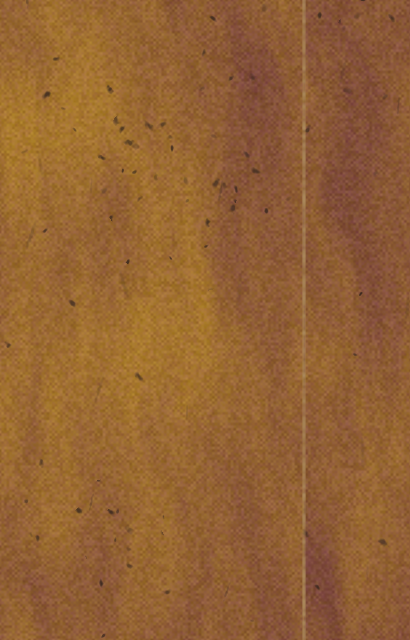
A WebGL 1 fragment shader for this texture:

```glsl
precision highp float;
// Aged honey-brown wooden boards with a pale seam, dark flecks and a fine dotted print.

#define SEAM_X 0.475
#define SEAM_HALF_WIDTH 0.0026
#define BASE_TONE 0.32
#define CLOUD_CONTRAST 1.00
#define STREAK_CONTRAST 0.62
#define GLOW_STRENGTH 0.46
#define DOT_FREQUENCY 120.0
#define DOT_CONTRAST 0.10
#define GRAIN_CONTRAST 0.085
#define FLECK_CELL 0.026
#define SCRATCH_CELL 0.075

uniform vec2 u_resolution;

const vec3 RUSSET = vec3(0.505, 0.305, 0.222);
const vec3 HONEY = vec3(0.670, 0.480, 0.183);
const vec3 FLECK_COLOR = vec3(0.23, 0.16, 0.12);
const vec3 SEAM_COLOR = vec3(0.67, 0.54, 0.36);

float hash(vec2 p) {
  vec3 q = fract(p.xyx * 0.1031);
  q += dot(q, q.yzx + 33.33);
  return fract((q.x + q.y) * q.z);
}

float noise(vec2 p) {
  vec2 i = floor(p);
  vec2 f = fract(p);
  f = f * f * (3.0 - 2.0 * f);
  vec2 e = vec2(1.0, 0.0);
  return mix(mix(hash(i), hash(i + e), f.x),
             mix(hash(i + e.yx), hash(i + e.xx), f.x), f.y);
}

float fbm(vec2 p) {
  float sum = 0.0;
  float weight = 0.53;
  for (int i = 0; i < 4; i++) {
    sum += weight * noise(p);
    p = p * 2.03 + 17.3;
    weight *= 0.5;
  }
  return sum;
}

// Soft elliptical hump, 1 at its centre
float hump(vec2 p, vec2 center, vec2 radius) {
  vec2 q = (p - center) / radius;
  return exp(-dot(q, q));
}

// Scattered soft ellipses, one candidate per cell
float scatter(vec2 p, float cell, vec2 size, float tilt, float density, float seed) {
  float mask = 0.0;
  vec2 home = floor(p / cell);
  for (int y = -1; y <= 1; y++) {
    for (int x = -1; x <= 1; x++) {
      vec2 id = home + vec2(float(x), float(y));
      vec2 key = id + seed;
      vec2 jitter = vec2(hash(key + 5.1), hash(key + 9.7));
      vec2 q = p - (id + jitter) * cell;
      float angle = (hash(key + 21.3) - 0.5) * tilt;
      float c = cos(angle);
      float s = sin(angle);
      q = vec2(c * q.x - s * q.y, s * q.x + c * q.y);
      float scale = mix(0.55, 1.25, hash(key + 31.9));
      float d = length(q / (size * scale)) + 0.8 * (noise(p * 260.0) - 0.5);
      float present = step(hash(key + 43.7), density);
      float strength = mix(0.25, 1.0, hash(key + 57.1));
      mask = max(mask, present * strength * (1.0 - smoothstep(0.2, 1.45, d)));
    }
  }
  return mask;
}

// Broad clouding, lengthwise streaks and warm glowing zones
float woodTone(vec2 p, float rightBoard) {
  vec2 g = p + vec2(0.07 * p.y, 0.0) + 0.05 * (noise(p * 6.0) - 0.5);
  g.x += rightBoard * 3.7;
  float cloud = fbm(g * vec2(8.5, 4.2) + 2.4) - 0.5;
  float streak = fbm(g * vec2(32.0, 5.5) + 11.0) - 0.5;
  float glow = hump(p, vec2(0.10, 0.67), vec2(0.17, 0.36))
             + 0.75 * hump(p, vec2(0.36, 0.44), vec2(0.13, 0.14))
             + 0.45 * hump(p, vec2(0.17, 0.36), vec2(0.12, 0.22));
  float lowerShade = 1.0 - smoothstep(0.0, 0.26, p.y);
  return BASE_TONE + CLOUD_CONTRAST * cloud + STREAK_CONTRAST * streak
       + GLOW_STRENGTH * glow - 0.08 * rightBoard - 0.08 * lowerShade;
}

void main() {
  vec2 p = gl_FragCoord.xy / u_resolution.y;
  float pixel = 1.0 / u_resolution.y;
  float rightBoard = smoothstep(-pixel, pixel, p.x - SEAM_X);

  // Wood with staggered print dots and mottled grain
  vec2 dots = cos(6.28318 * DOT_FREQUENCY * p);
  float tone = woodTone(p, rightBoard) + DOT_CONTRAST * dots.x * dots.y;
  vec3 color = mix(RUSSET, HONEY, clamp(tone, -0.1, 1.05));
  float grain = noise(p * 240.0) - 0.5;
  float tint = noise(p * 190.0 + 70.0) - 0.5;
  color += GRAIN_CONTRAST * (grain + tint * vec3(0.2, -0.2, 0.9));

  // Dark flecks gather in clusters; long faint scratches follow the wood
  float cluster = hump(p, vec2(0.28, 0.73), vec2(0.13, 0.13))
                + hump(p, vec2(0.20, 0.15), vec2(0.07, 0.06))
                + hump(p, vec2(0.58, 0.95), vec2(0.05, 0.04));
  float flecks = scatter(p, FLECK_CELL, vec2(0.0034, 0.0060), 2.8, 0.03 + 0.38 * cluster, 3.0);
  float scratches = scatter(p, SCRATCH_CELL, vec2(0.0028, 0.021), 0.7, 0.17, 80.0);
  color = mix(color, FLECK_COLOR, max(0.92 * flecks, 0.40 * scratches));

  // Pale, softly beaded seam
  float soft = max(pixel, 0.0016);
  float seam = 1.0 - smoothstep(-soft, soft, abs(p.x - SEAM_X) - SEAM_HALF_WIDTH);
  float wear = mix(0.35, 0.95, noise(vec2(3.0, p.y * 150.0)));
  color = mix(color, SEAM_COLOR, seam * wear);

  gl_FragColor = vec4(color, 1.0);
}
```
